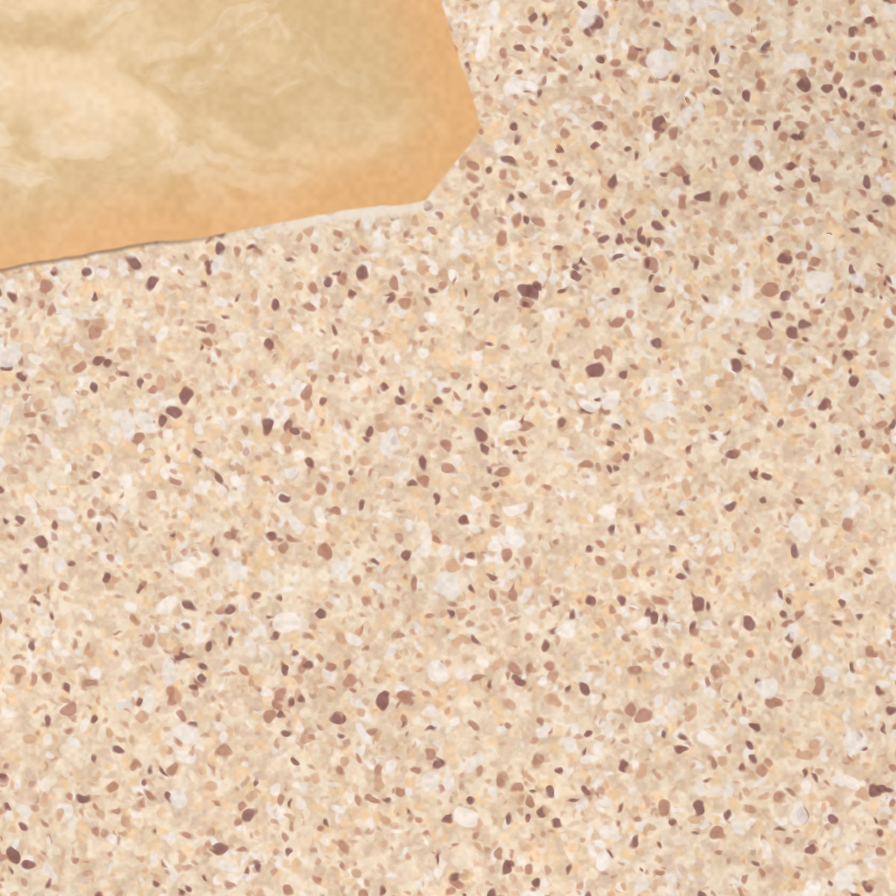
Reproduce this texture procedurally as a Shadertoy shader.

```glsl
vec3 hash3(vec2 p) {
    vec3 q = fract(p.xyx * vec3(0.1031, 0.1030, 0.0973));
    q += dot(q, q.yxz + 33.33);
    return fract((q.xxy + q.yzz) * q.zyx);
}

float noise(vec2 p) {
    vec2 i = floor(p), f = fract(p);
    f = f * f * (3.0 - 2.0 * f);
    return mix(mix(hash3(i).x, hash3(i + vec2(1, 0)).x, f.x),
               mix(hash3(i + vec2(0, 1)).x, hash3(i + vec2(1, 1)).x, f.x), f.y);
}

float fbm(vec2 p) {
    float sum = 0.0, amp = 0.5;
    for (int i = 0; i < 5; i++) {
        sum += amp * noise(p);
        p = mat2(1.6, 1.2, -1.2, 1.6) * p + 7.3;
        amp *= 0.5;
    }
    return sum;
}

// Pebble colours, from white quartz to dark maroon
vec3 pebbleColor(float index) {
    vec3 palette[8] = vec3[8](
        vec3(0.96, 0.92, 0.89), vec3(0.95, 0.88, 0.79),
        vec3(0.93, 0.83, 0.71), vec3(0.94, 0.80, 0.64),
        vec3(0.88, 0.77, 0.68), vec3(0.83, 0.66, 0.54),
        vec3(0.72, 0.52, 0.44), vec3(0.54, 0.37, 0.35));
    return palette[int(clamp(index, 0.0, 7.0))];
}

// One layer of randomly turned, slightly angular pebbles
vec3 scatterPebbles(vec3 col, vec2 p, float cells, float density, vec2 indexRange, float opacity) {
    vec2 g = p * cells;
    g += 0.35 * (vec2(noise(g * 1.7), noise(g * 1.7 + 41.0)) - 0.5);
    for (int y = -1; y <= 1; y++)
    for (int x = -1; x <= 1; x++) {
        vec2 id = floor(g) + vec2(x, y);
        vec3 place = hash3(id + cells * 3.0);
        vec3 look = hash3(id + cells * 5.0 + 211.0);
        if (place.z > density) continue;

        float angle = 0.9 + 2.6 * look.x;
        vec2 d = g - id - place.xy;
        d = mat2(cos(angle), -sin(angle), sin(angle), cos(angle)) * d;
        float radius = mix(0.24, 0.48, look.y);
        vec2 axes = radius * vec2(1.2, mix(0.55, 1.0, fract(look.y * 7.0)));
        float dist = (length(d / axes) - 1.0) * axes.y / cells;

        vec3 tint = pebbleColor(mix(indexRange.x, indexRange.y, look.z));
        tint *= 1.0 + 0.06 * (fract(look.z * 13.0) - 0.5);
        col = mix(col, tint, opacity * smoothstep(0.0017, -0.0017, dist));
    }
    return col;
}

vec3 gravel(vec2 p) {
    vec3 col = mix(vec3(0.87, 0.76, 0.65), vec3(0.95, 0.87, 0.77),
                   smoothstep(0.25, 0.65, fbm(p * 75.0)));
    float corner = smoothstep(0.65, 0.0, length(p - 1.0));
    col = scatterPebbles(col, p, 46.0, 0.75, vec2(0.0, 5.0), 0.75);
    col = scatterPebbles(col, p, 105.0, 0.35, vec2(4.0, 6.6), 0.6);
    col = scatterPebbles(col, p, 70.0, 0.75, vec2(0.0, 5.0), 0.8);
    col = scatterPebbles(col, p, 63.0, 0.13 + 0.10 * corner, vec2(5.0, 7.6), 0.85);
    col = scatterPebbles(col, p, 92.0, 0.11 + 0.12 * corner, vec2(5.0, 8.0), 0.85);
    col = scatterPebbles(col, p, 34.0, 0.06, vec2(0.0, 0.9), 0.8);

    // Broad unevenness and fine grit
    col *= 0.97 + 0.06 * fbm(p * 5.0) - 0.05 * corner;
    return col + 0.07 * (noise(p * 210.0) - 0.5);
}

// Signed distance to the flagstone's ragged outline
float flagstone(vec2 p) {
    p += 0.014 * (vec2(fbm(p * 13.0), fbm(p * 13.0 + 19.0)) - 0.5);
    float bottom = (0.70 + 0.164 * p.x - p.y) * 0.987;
    float lowerRight = dot(p - vec2(0.475, 0.777), vec2(0.81, -0.586));
    float upperRight = dot(p - vec2(0.535, 0.86), vec2(0.952, 0.306));
    return max(bottom, max(lowerRight, upperRight));
}

vec3 flagstoneColor(vec2 p, float dist) {
    vec2 warp = vec2(fbm(p * 7.0), fbm(p * 7.0 + 31.0));
    float clouds = fbm(p * vec2(6.0, 13.0) + 3.0 * warp);
    float streaks = fbm(p * vec2(9.0, 30.0) + 5.0 * warp);
    vec3 col = mix(vec3(0.86, 0.73, 0.55), vec3(0.95, 0.84, 0.69), smoothstep(0.25, 0.65, clouds));
    col = mix(col, vec3(0.96, 0.88, 0.77), 0.6 * smoothstep(0.5, 0.72, streaks));
    float rim = smoothstep(-0.10, -0.01, dist + 0.07 * (warp.x - 0.5));
    col = mix(col, vec3(0.91, 0.69, 0.47), 0.75 * rim);
    return col + 0.04 * (noise(p * 150.0) - 0.5);
}

void mainImage(out vec4 fragColor, in vec2 fragCoord) {
    vec2 p = fragCoord / iResolution.y;
    float dist = flagstone(p);
    vec3 col = gravel(p);

    // Pale mortar on the right of the joint, thin shadow on the left
    float below = 1.0 - smoothstep(0.47, 0.50, p.x);
    float mortar = smoothstep(0.016, 0.006, dist) * smoothstep(0.22, 0.34, p.x);
    col = mix(col, vec3(0.94, 0.89, 0.83), 0.8 * mortar * below);
    float shadow = smoothstep(0.007, 0.001, dist) * smoothstep(0.30, 0.16, p.x);
    col = mix(col, vec3(0.58, 0.46, 0.36), 0.75 * shadow);

    col = mix(col, flagstoneColor(p, dist), smoothstep(0.002, -0.002, dist));
    fragColor = vec4(clamp(col, 0.0, 1.0), 1.0);
}
```
